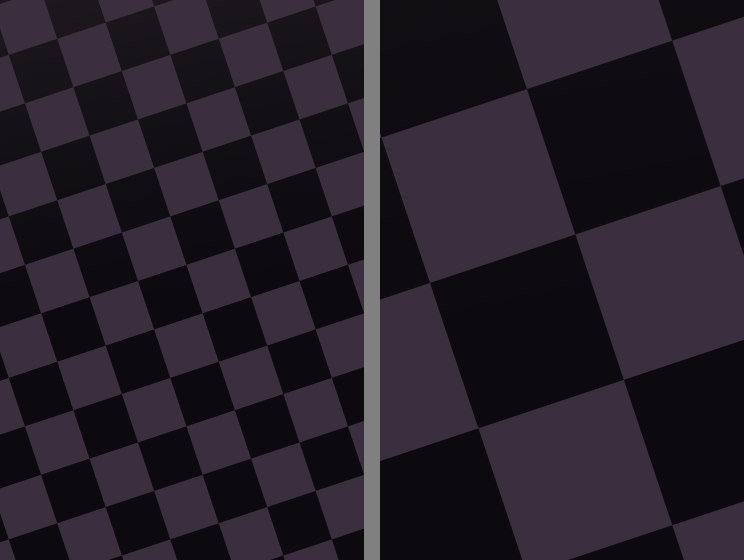
Left, the full canvas; right, a detail of the centre.
This pattern is drawn by a WebGL 1 fragment shader. Its source:

```glsl
precision highp float;
// Tilted two-tone checkerboard whose dark squares fade lighter toward the top left.
uniform vec2 u_resolution;

// Lengths are fractions of the canvas height.
const float CELL_SIZE = 0.0912;
const vec2 LATTICE_ANCHOR = vec2(0.0157, 0.9020);
const vec2 ROW_AXIS = vec2(0.948683, 0.316228); // slope of one in three

const vec3 LIGHT_COLOR = vec3(0.226, 0.181, 0.247);
const vec3 DARK_COLOR = vec3(0.047, 0.039, 0.055);
const vec3 FADED_DARK_COLOR = vec3(0.112, 0.095, 0.118);

const float FADE_LENGTH = 0.62;
const float FADE_TILT = 0.2;
const float FADE_POWER = 1.3;

// Antialiased square wave: +1 in even cells, -1 in odd cells.
vec2 squareWave(vec2 cell, float pixel) {
  vec2 edgeDistance = 2.0 * abs(fract(0.5 * cell - 0.25) - 0.5) - 0.5;
  return clamp(2.0 * edgeDistance / pixel, -1.0, 1.0);
}

// Dark tone, lightest at the top left corner.
vec3 darkTone(vec2 position) {
  float depth = (1.0 - position.y) + FADE_TILT * position.x;
  float fade = pow(clamp(1.0 - depth / FADE_LENGTH, 0.0, 1.0), FADE_POWER);
  return mix(DARK_COLOR, FADED_DARK_COLOR, fade);
}

void main() {
  vec2 position = gl_FragCoord.xy / u_resolution.y;

  // Rotate into lattice coordinates, one unit per square.
  vec2 offset = position - LATTICE_ANCHOR;
  vec2 columnAxis = vec2(-ROW_AXIS.y, ROW_AXIS.x);
  vec2 cell = vec2(dot(offset, ROW_AXIS), dot(offset, columnAxis)) / CELL_SIZE;

  // Squares of matching parity are light.
  float pixel = 1.0 / (u_resolution.y * CELL_SIZE);
  vec2 wave = squareWave(cell, pixel);
  float lightMask = 0.5 + 0.5 * wave.x * wave.y;

  gl_FragColor = vec4(mix(darkTone(position), LIGHT_COLOR, lightMask), 1.0);
}
```
